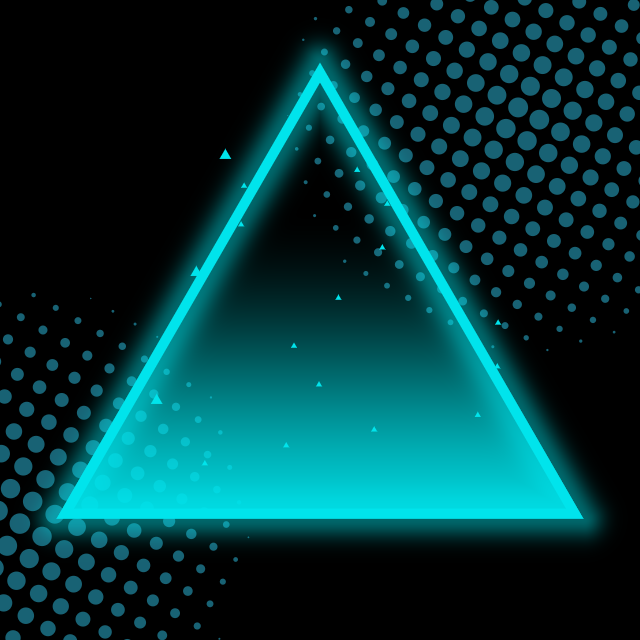
This background is drawn by a WebGL 1 fragment shader. Its source:

```glsl
precision highp float;
uniform vec2 u_resolution;

#define CYAN vec3(0.0, 0.895, 0.925)
#define DOT_COLOR vec3(0.095, 0.385, 0.455)
#define TRIANGLE_CENTER vec2(0.5, 0.4272)
#define HALF_SIDE 0.4115
#define BORDER 0.0157
#define GLOW_WIDTH 0.030
#define GLOW_STRENGTH 0.45
#define SPECK_COUNT 17

// Signed distance to an upright equilateral triangle
float triangle(vec2 p, float halfSide) {
  const float k = 1.7320508;
  p.x = abs(p.x) - halfSide;
  p.y += halfSide / k;
  if (p.x + k * p.y > 0.0) p = vec2(p.x - k * p.y, -k * p.x - p.y) * 0.5;
  p.x -= clamp(p.x, -2.0 * halfSide, 0.0);
  return -length(p) * sign(p.y);
}

float cover(float d, float pixel) {
  return clamp(0.5 - d / pixel, 0.0, 1.0);
}

// Tilted dot grid whose dots shrink away from a center
float halftone(vec2 p, vec2 anchor, float spacing, vec2 center, float reach, float maxRadius, float pixel) {
  vec2 axisA = vec2(0.8660, -0.5);
  vec2 axisB = vec2(0.5, 0.8660);
  vec2 v = p - anchor;
  vec2 cell = floor(vec2(dot(v, axisA), dot(v, axisB)) / spacing + 0.5);
  vec2 dotCenter = anchor + spacing * (cell.x * axisA + cell.y * axisB);
  float falloff = 1.0 - distance(dotCenter, center) / reach;
  float radius = maxRadius * sqrt(max(falloff, 0.0));
  return cover(distance(p, dotCenter) - radius, pixel) * step(0.0, falloff);
}

// Small triangles scattered downwards over a widening band
float specks(vec2 p, float pixel) {
  float mask = 0.0;
  for (int i = 0; i < SPECK_COUNT; i++) {
    float n = float(i);
    float spread = 0.16 + 0.013 * n;
    float across = fract(0.08 + 0.575 * n - 0.7 * sin(0.196 * n) + 0.35 * sin(0.393 * n));
    vec2 center = vec2(0.5 + spread * (across * 2.2 - 1.1),
                       0.757 - 0.0312 * n + 0.018 * sin(0.483 * n));
    float size = mod(n, 6.0) < 0.5 ? 0.0092 : 0.0048;
    mask = max(mask, cover(triangle(p - center, size), pixel));
  }
  return mask;
}

void main() {
  float pixel = 1.0 / min(u_resolution.x, u_resolution.y);
  vec2 p = (gl_FragCoord.xy - 0.5 * u_resolution) * pixel + 0.5;

  // Halftone corners on black
  float dots = max(
    halftone(p, vec2(0.526, 0.9518), 0.03818, vec2(0.820, 0.818), 0.371, 0.0159, pixel),
    halftone(p, vec2(0.0525, 0.539), 0.040, vec2(0.013, 0.180), 0.378, 0.0164, pixel));
  vec3 color = DOT_COLOR * dots;

  // Glow on both sides of the border
  float d = triangle(p - TRIANGLE_CENTER, HALF_SIDE);
  float borderDistance = abs(d + 0.5 * BORDER) - 0.5 * BORDER;
  float glowFalloff = max(borderDistance, 0.0) / GLOW_WIDTH;
  float glow = GLOW_STRENGTH * exp(-glowFalloff * glowFalloff);
  color = mix(color, CYAN, glow);

  // Interior fill, brightening towards the base
  float fill = 0.95 * (1.0 - smoothstep(0.145, 0.672, p.y));
  color = mix(color, CYAN, fill * cover(d, pixel));

  // Solid border and specks
  color = mix(color, CYAN, cover(borderDistance, pixel));
  color = mix(color, CYAN, specks(p, pixel));

  gl_FragColor = vec4(color, 1.0);
}
```
